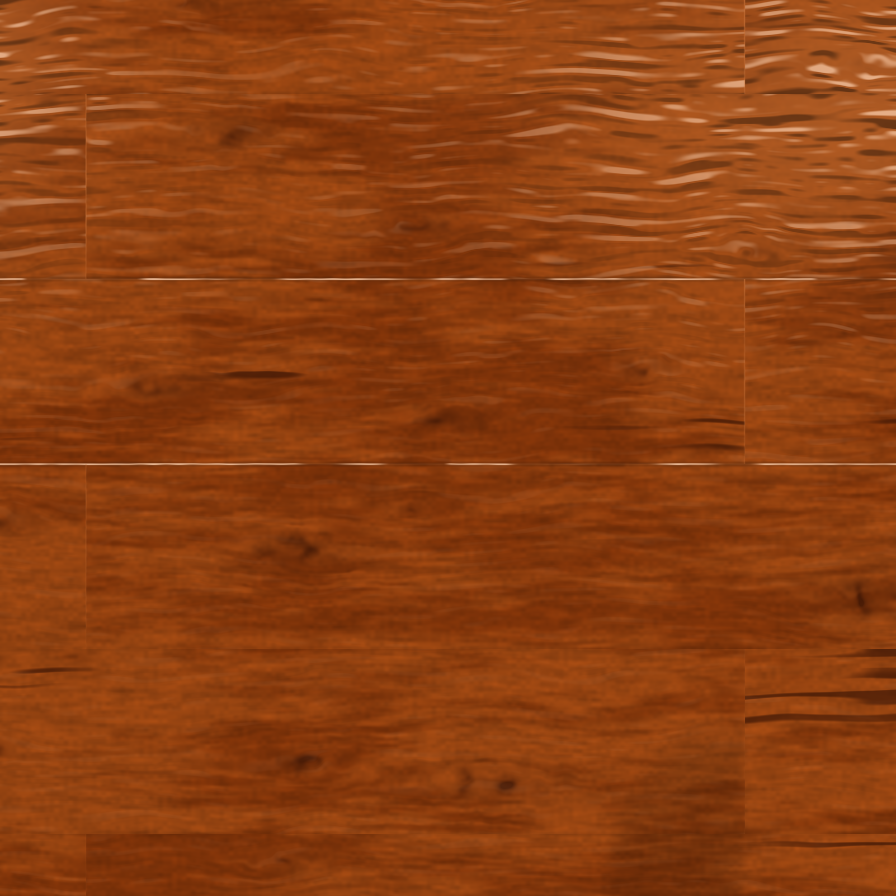
This texture is drawn by a Shadertoy shader. Its source:

```glsl
const float ROW_HEIGHT = 0.2065;
const float FIRST_SEAM = 0.069;
const float PLANK_LENGTH = 1.47;
const float FIRST_JOINT = 0.096;
const float SEAM_WIDTH = 0.0010;
const int KNOTS_PER_PLANK = 5;
const vec3 BASE = vec3(0.590, 0.266, 0.066);
const vec3 DARK = vec3(0.495, 0.198, 0.034);
const vec3 KNOT = vec3(0.25, 0.09, 0.02);
const vec3 SHEEN = vec3(0.71, 0.38, 0.16);
const vec3 GLINT = vec3(0.96, 0.77, 0.63);
const vec2 RIGHT_LIGHT = vec2(0.98, 0.89);
const vec2 RIGHT_SPREAD = vec2(0.35, 0.17);
const vec2 LEFT_LIGHT = vec2(-0.03, 0.94);
const vec2 LEFT_SPREAD = vec2(0.14, 0.18);
const vec2 SHADOW_CENTER = vec2(0.81, 0.0);
const vec2 SHADOW_SIZE = vec2(0.14, 0.19);

float hash(vec2 p) {
    vec3 q = fract(p.xyx * vec3(0.1031, 0.1030, 0.0973));
    q += dot(q, q.yzx + 33.33);
    return fract((q.x + q.y) * q.z);
}

float noise(vec2 p) {
    vec2 i = floor(p), f = fract(p);
    f = f * f * (3.0 - 2.0 * f);
    return mix(mix(hash(i), hash(i + vec2(1, 0)), f.x),
               mix(hash(i + vec2(0, 1)), hash(i + vec2(1, 1)), f.x), f.y);
}

float fbm(vec2 p, int octaves) {
    float sum = 0.0, total = 0.0, amp = 0.5;
    for (int i = 0; i < octaves; i++) {
        sum += amp * noise(p);
        total += amp;
        p = p * 2.03 + 17.1;
        amp *= 0.5;
    }
    return sum / total;
}

float glow(vec2 p, vec2 center, vec2 spread) {
    vec2 d = (p - center) / spread;
    return exp(-dot(d, d));
}

float relief(vec2 q) {
    return 0.65 * noise(q * vec2(13.0, 95.0)) + 0.35 * noise(q * vec2(36.0, 170.0) + 9.0);
}

float line(float dist, float width, float pixel) {
    return 1.0 - smoothstep(width - pixel, width + pixel, dist);
}

void mainImage(out vec4 fragColor, in vec2 fragCoord) {
    vec2 p = fragCoord / iResolution.y;
    float pixel = 0.8 / iResolution.y;

    // Staggered plank layout
    float v = (p.y - FIRST_SEAM) / ROW_HEIGHT;
    float row = floor(v);
    float u = (p.x - FIRST_JOINT) / PLANK_LENGTH - 0.5 * (1.0 - mod(row, 2.0));
    vec2 id = vec2(floor(u), row) + 20.0;
    vec2 size = vec2(PLANK_LENGTH, ROW_HEIGHT);
    vec2 local = fract(vec2(u, v)) * size;
    vec2 edge = min(local, size - local);

    // Knots darken the wood and bend the grain around them
    float knot = 0.0, halo = 0.0, bend = 0.0;
    for (int i = 0; i < KNOTS_PER_PLANK; i++) {
        vec2 seed = id * 3.7 + float(i) * 11.3;
        float slot = (float(i) + hash(seed)) / float(KNOTS_PER_PLANK);
        vec2 center = size * vec2(slot, 0.15 + 0.7 * hash(seed + 5.0));
        float scale = mix(0.4, 1.2, hash(seed + 9.0));
        vec2 d = (local - center) / (scale * vec2(0.060, 0.024));
        d += 0.8 * (vec2(noise(p * 60.0), noise(p * 60.0 + 30.0)) - 0.5);
        float r = dot(d, d);
        halo += exp(-r) * scale;
        knot += exp(-8.0 * r) * scale;
        bend += 0.012 * d.y * exp(-0.6 * r);
    }

    // Stretched, warped grain
    vec2 q = vec2(p.x, p.y - bend) + id * vec2(7.3, 3.1);
    q.y += 0.020 * (fbm(q * vec2(5.0, 12.0), 3) - 0.5);
    float coarse = fbm(q * vec2(3.0, 24.0), 4);
    float fine = fbm(q * vec2(18.0, 120.0), 2);
    float pores = noise(q * vec2(55.0, 210.0));
    float speckle = noise(p * vec2(190.0, 210.0));
    float cloud = fbm(p * vec2(4.0, 5.0) + id * 0.3, 3);
    float figure = 0.5 + 0.5 * sin(90.0 * fbm(q * vec2(3.0, 11.0), 2));
    float tone = 0.32 * coarse + 0.20 * fine + 0.48 * cloud;
    tone += 0.06 * (hash(id) - 0.5) + 0.06 * (figure - 0.5) * (0.3 + halo);
    vec3 color = mix(DARK, BASE, smoothstep(0.34, 0.54, tone));
    color *= 1.0 + 0.12 * (fine - 0.5) + 0.13 * (pores - 0.5) + 0.10 * (speckle - 0.5);

    // Knots and thin cracks
    float mottling = 0.3 + 1.3 * fbm(q * vec2(45.0, 130.0), 2);
    color = mix(color, KNOT, clamp((0.22 * halo + 0.60 * knot) * mottling, 0.0, 0.85));
    float crackMask = smoothstep(0.62, 0.78, noise(q * vec2(3.0, 14.0) + 40.0));
    float crack = smoothstep(0.68, 0.90, noise(q * vec2(8.0, 125.0) + 70.0));
    color = mix(color, KNOT, 0.75 * crack * crackMask);

    // Soft shadow at the lower right
    float shade = 1.0 - smoothstep(0.86, 1.05, length((p - SHADOW_CENTER) / SHADOW_SIZE));
    shade *= 1.0 - smoothstep(0.82, 0.84, p.x);
    color *= 1.0 - 0.12 * shade;

    // Glossy light catching the embossed surface
    float gloss = glow(p, RIGHT_LIGHT, RIGHT_SPREAD) + glow(p, LEFT_LIGHT, LEFT_SPREAD);
    gloss = min(gloss, 1.0);
    float detail = pow(gloss, 0.75);
    vec2 ripple = q + vec2(0.0, 0.018 * (noise(p * vec2(11.0, 16.0)) - 0.5));
    float slope = relief(ripple + vec2(0.0, 0.0035)) - relief(ripple);
    float ridge = smoothstep(0.05, 0.25, slope);
    float groove = smoothstep(0.03, 0.20, -slope);
    float upper = smoothstep(0.3, 0.8, p.y);
    color = mix(color, SHEEN, 0.75 * gloss);
    color *= 1.0 - groove * (0.04 + 0.36 * detail);
    color = mix(color, GLINT, ridge * (0.04 + 0.04 * upper + 0.72 * detail));

    // Worn seams: faint gap with broken bright bevels
    float wear = smoothstep(0.42, 0.62, noise(vec2(p.x * 17.0, floor(v + 0.5) * 5.3)));
    wear *= 0.5 + 0.5 * noise(vec2(p.x * 70.0, row));
    float lit = smoothstep(0.3, 0.45, p.y) * (1.0 - smoothstep(0.75, 0.88, p.y));
    float seam = line(edge.y, SEAM_WIDTH, pixel);
    float joint = line(edge.x, SEAM_WIDTH * 0.7, pixel);
    color *= 1.0 - (0.04 + 0.12 * lit) * line(edge.y, SEAM_WIDTH * 2.5, pixel * 2.0);
    color = mix(color, GLINT, seam * lit * (0.06 + 0.9 * wear));
    float chip = 0.5 + noise(vec2(row * 3.0, p.y * 45.0));
    color = mix(color, SHEEN + 0.06, joint * chip * (0.05 + 0.45 * smoothstep(0.2, 0.75, p.y)));

    fragColor = vec4(clamp(color, 0.0, 1.0), 1.0);
}
```
